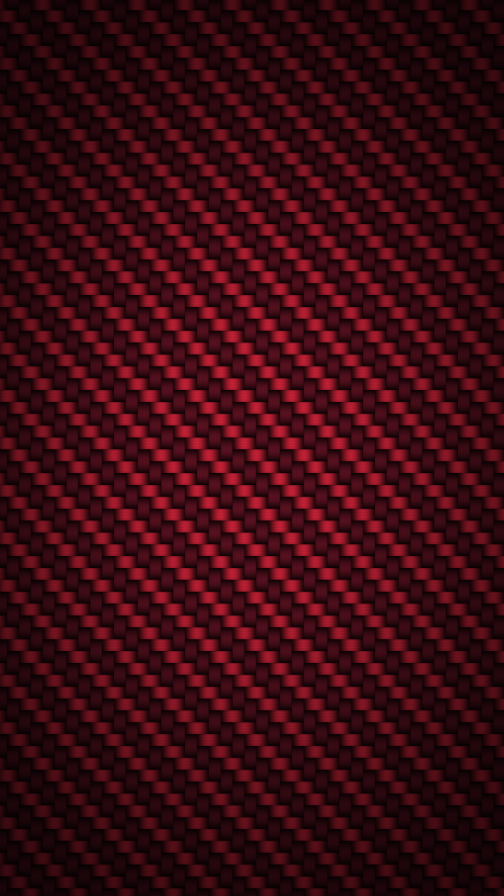
Reproduce this pattern procedurally as a Shadertoy shader.

```glsl
// Red and maroon carbon-fibre 2/2 twill weave under a soft vignette.

const float CELLS_ACROSS = 42.48;            // tow widths per canvas width
const vec2  WEAVE_OFFSET = vec2(1.64, 0.113); // phase, in cells from the centre
const vec3  WEFT_DARK    = vec3(0.13, 0.018, 0.028);
const vec3  WEFT_BRIGHT  = vec3(0.75, 0.125, 0.205);
const vec3  WARP_DARK    = vec3(0.05, 0.008, 0.014);
const vec3  WARP_BRIGHT  = vec3(0.34, 0.065, 0.120);
const float WEFT_FALLOFF = 1.3;              // sharpness of the weft highlight
const float FIBRE_DEPTH  = 0.05;
const float EDGE_SHADE   = 0.25;             // darkening along tow borders
const float CORNER_LIGHT = 0.30;
const vec2  VIGNETTE     = vec2(0.80, 1.0);
const int   SAMPLES      = 4;                // per axis
const float PI           = 3.14159265;

// Fine strands and rounded borders across one tow, s in 0..1
float fibreShade(float s) {
    float strands = 0.6 * sin(8.0 * PI * s) + 0.4 * sin(14.0 * PI * s + 1.0);
    float border = pow(abs(2.0 * s - 1.0), 6.0);
    return (1.0 + FIBRE_DEPTH * strands) * (1.0 - EDGE_SHADE * border);
}

// Each tow floats over two cells; the pattern shifts one cell per row
vec3 twill(vec2 q) {
    vec2 cell = floor(q);
    vec2 f = q - cell;
    float step4 = mod(cell.x + cell.y, 4.0);
    if (step4 < 2.0) {
        float arch = sin(PI * 0.5 * (step4 + f.x));
        return mix(WEFT_DARK, WEFT_BRIGHT, pow(max(arch, 0.0), WEFT_FALLOFF)) * fibreShade(f.y);
    }
    float arch = sin(PI * 0.5 * (step4 - 2.0 + f.y));
    return mix(WARP_DARK, WARP_BRIGHT, arch) * fibreShade(f.x);
}

void mainImage(out vec4 fragColor, in vec2 fragCoord) {
    // Supersampled weave for smooth tow edges
    vec3 color = vec3(0.0);
    for (int y = 0; y < SAMPLES; y++) {
        for (int x = 0; x < SAMPLES; x++) {
            vec2 jitter = (vec2(x, y) + 0.5) / float(SAMPLES) - 0.5;
            vec2 p = (fragCoord + jitter - 0.5 * iResolution.xy) / iResolution.x;
            color += twill(p * CELLS_ACROSS + WEAVE_OFFSET);
        }
    }
    color /= float(SAMPLES * SAMPLES);

    // Vignette
    vec2 centred = 2.0 * fragCoord / iResolution.xy - 1.0;
    float falloff = smoothstep(0.15, 1.25, length(centred * VIGNETTE));
    fragColor = vec4(color * mix(1.0, CORNER_LIGHT, falloff), 1.0);
}
```
